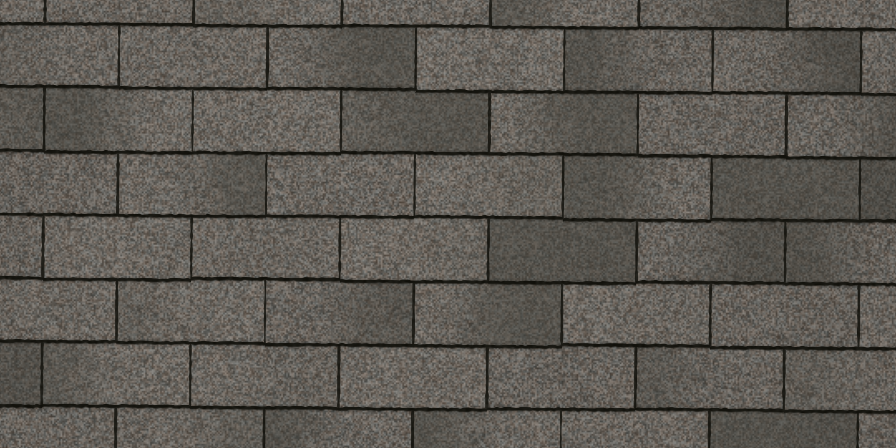
Give the GLSL for this texture, as a Shadertoy shader.

```glsl
// Asphalt roof shingles: seven staggered courses, about six tabs across.
// Each tab blends two tones sideways under mineral grain; dark slots
// part the tabs and a ragged shadow runs below every course.

float hash(vec2 p) {
    vec3 q = fract(p.xyx * vec3(0.1031, 0.1030, 0.0973));
    q += dot(q, q.yzx + 33.33);
    return fract((q.x + q.y) * q.z);
}

float noise(vec2 p) {
    vec2 i = floor(p), f = fract(p);
    f = f * f * (3.0 - 2.0 * f);
    return mix(mix(hash(i), hash(i + vec2(1, 0)), f.x),
               mix(hash(i + vec2(0, 1)), hash(i + vec2(1, 1)), f.x), f.y);
}

// Horizontal position in tab widths; every second course shifts by half
float tabCoord(float x, float course) {
    return (x - 0.2667) / 0.3313 + 0.5 * mod(course, 2.0);
}

// Share of dark granules on one side of a tab, more often towards the right
float darkness(vec2 tab, float seed) {
    return smoothstep(0.5, 0.9, hash(tab + seed) + 0.035 * (tab.x - 22.5));
}

void mainImage(out vec4 fragColor, in vec2 fragCoord) {
    float pixel = 1.0 / iResolution.y;
    vec2 p = fragCoord * pixel;
    float depth = 1.0 - p.y;

    // The whole roof is turned very slightly
    float x = p.x + 0.009 * depth;
    float v = (depth - 0.0078 * p.x - 0.0525) / 0.142;

    // Course line: every tab above it hangs at its own height
    float line = round(v);
    float hanging = floor(tabCoord(x, line - 1.0));
    float drop = 0.005 * (hash(vec2(hanging, line) + 71.0) - 0.5);
    float ragged = 0.003 * (noise(p * 110.0) - 0.5);
    float below = (v - line) * 0.142 - drop + ragged;

    // The tab at this point
    float course = line - (below < 0.0 ? 1.0 : 0.0);
    float u = tabCoord(x, course);
    vec2 tab = vec2(floor(u), course) + 20.0;
    float across = fract(u);

    // Blend from the left tone to the right tone of the tab
    float bend = 0.3 + 0.4 * hash(tab + 90.0) + 0.15 * (noise(p * 25.0) - 0.5);
    float dark = mix(darkness(tab, 3.0), darkness(tab, 47.0),
                     smoothstep(bend - 0.3, bend + 0.3, across));
    vec3 color = mix(vec3(0.405, 0.387, 0.363), vec3(0.325, 0.314, 0.290), dark);
    color *= 0.97 + 0.06 * hash(tab + 11.0);
    color *= 0.98 + 0.04 * noise(p * vec2(14.0, 20.0));

    // Mineral grain: bright and dark granules, some of them rusty
    float grain = 0.75 * noise(p * 270.0) + 0.25 * noise(p * 140.0 + 40.0) - 0.5;
    float rust = noise(p * 170.0 + 200.0) - 0.5;
    float strength = mix(1.0, 0.55, dark);
    color += 0.29 * strength * grain;
    color += strength * rust * vec3(0.045, 0.0, -0.025);

    // Soft light, strongest above the middle
    vec2 fromLight = p - vec2(0.9, 0.65);
    color *= 1.03 - 0.05 * dot(fromLight, fromLight);

    // Slots between tabs
    float slotDistance = abs(u - round(u)) * 0.3313 + 0.002 * (noise(p * 95.0 + 9.0) - 0.5);
    float slotHalf = 0.0022 + 0.0012 * hash(vec2(round(u), course) + 130.0);
    float slot = 1.0 - smoothstep(slotHalf - pixel * 0.6, slotHalf + pixel * 0.6, slotDistance);

    // Shadow: crisp at the tab edge, softer at its lower side
    float shadow = smoothstep(-0.0038 - pixel * 0.5, -0.0038 + pixel * 0.5, below)
                 * (1.0 - smoothstep(0.001, 0.005 + pixel * 0.5, below));
    float shade = 1.0 - 0.1 * (1.0 - smoothstep(0.004, 0.011, abs(below)));

    vec3 gap = vec3(0.085, 0.082, 0.06) + 0.05 * (noise(p * 140.0 + 60.0) - 0.5);
    color = mix(color * shade, gap, max(slot * 0.9, shadow));
    fragColor = vec4(clamp(color, 0.0, 1.0), 1.0);
}
```
